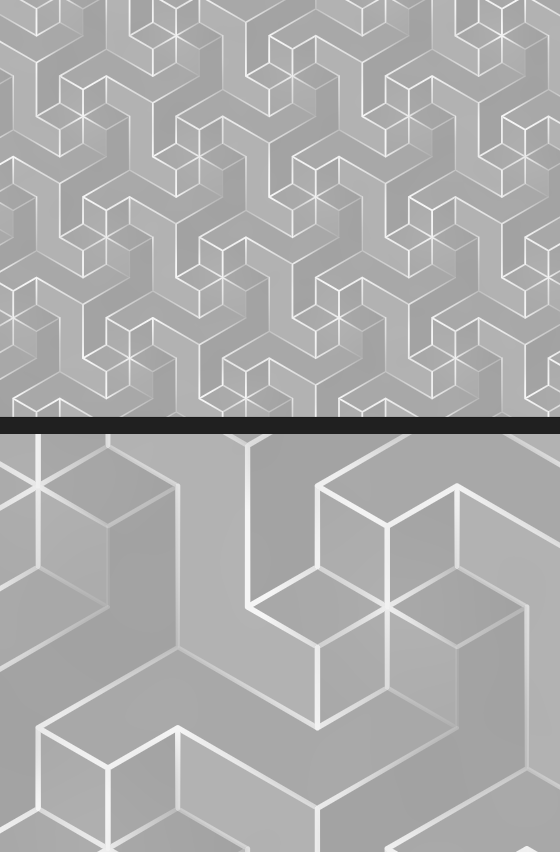
Top: the whole. Bottom: its middle third, enlarged.
Write a WebGL 2 fragment shader that draws this pattern.

```glsl
#version 300 es
precision highp float;
// Interlocking isometric relief: six-rhombus stars on a slanted triangular
// lattice, joined by Z-shaped arms in three greys, with bright tapering edges.
// Each star is built by turning one 60 degree sector; lengths are rhombus sides.

uniform vec2 u_resolution;
out vec4 fragColor;

const float SIDES_ACROSS = 20.84;             // rhombus sides per canvas width
const vec2 ANCHOR = vec2(11.75, -7.33);       // one star centre, from top left
const vec2 STEP_A = vec2(4.3301, -1.5);       // lattice steps between stars
const vec2 STEP_B = vec2(0.8660, -4.5);
const float SIN60 = 0.8660;
const float HALF_LINE = 0.031;
const vec3 EDGE_COLOR = vec3(0.96);
const vec3 RULE_COLOR = vec3(0.10);

// Greys of the arms and of the star rhombi, clockwise from lower right
const float ARM_TONE[3] = float[3](0.698, 0.638, 0.660);
const float STAR_TONE[6] = float[6](0.684, 0.670, 0.664, 0.678, 0.650, 0.648);

// Edge brightness at start and end, per sector
const vec2 SPOKE[6] = vec2[6](vec2(0.95, 0.3), vec2(0.9, 0.7), vec2(0.95, 0.6),
                              vec2(0.9, 0.6), vec2(1.0, 1.0), vec2(0.9, 0.3));
const vec2 RIM_A[6] = vec2[6](vec2(0.1, 0.1), vec2(0.5, 0.9), vec2(0.75, 1.0),
                              vec2(1.0, 0.9), vec2(1.0, 1.0), vec2(0.4, 0.6));
const vec2 RIM_B[6] = vec2[6](vec2(0.35, 0.1), vec2(1.0, 1.0), vec2(0.8, 1.0),
                              vec2(1.0, 1.0), vec2(0.7, 1.0), vec2(0.4, 0.3));
const vec2 LONG_EDGE[6] = vec2[6](vec2(1.0, 0.6), vec2(0.8, 0.3), vec2(0.25, 0.85),
                                  vec2(0.8, 0.3), vec2(1.0, 0.9), vec2(1.0, 0.35));

float cross2(vec2 a, vec2 b) { return a.x * b.y - a.y * b.x; }

vec2 gradientAt(vec2 cell) {
  float h = fract(sin(dot(cell, vec2(127.1, 311.7))) * 4375.85);
  return vec2(cos(6.2832 * h), sin(6.2832 * h));
}

float gradientNoise(vec2 p) {
  vec2 i = floor(p), f = p - i;
  vec2 w = f * f * (3.0 - 2.0 * f);
  float a = dot(gradientAt(i), f);
  float b = dot(gradientAt(i + vec2(1, 0)), f - vec2(1, 0));
  float c = dot(gradientAt(i + vec2(0, 1)), f - vec2(0, 1));
  float d = dot(gradientAt(i + vec2(1, 1)), f - vec2(1, 1));
  return mix(mix(a, b, w.x), mix(c, d, w.x), w.y);
}

// Unit direction of a sector, clockwise from 30 degrees below the x axis
vec2 sectorDir(int k) {
  float angle = -0.5236 - 1.0472 * float(k);
  return vec2(cos(angle), sin(angle));
}

// Distance to a parallelogram spanning lo..hi in skewed coordinates
float skewBox(vec2 uv, vec2 lo, vec2 hi) {
  vec2 d = abs(uv - 0.5 * (lo + hi)) - 0.5 * (hi - lo);
  return max(d.x, d.y) * SIN60;
}

float cover(float dist, float px) { return clamp(0.5 - dist / px, 0.0, 1.0); }

// Segment a-b whose brightness and width follow the two end values
float stroke(vec2 p, vec2 a, vec2 b, vec2 ends, float px) {
  vec2 ab = b - a;
  float t = clamp(dot(p - a, ab) / dot(ab, ab), 0.0, 1.0);
  float light = mix(ends.x, ends.y, t);
  float width = HALF_LINE * mix(0.7, 1.1, light);
  return light * cover(length(p - a - ab * t) - width, px);
}

// Adds one star and its three arms; sum holds (tone * cover, cover, edge light)
void addStar(vec2 p, float px, inout vec3 sum) {
  for (int k = 0; k < 6; k++) {
    vec2 e = sectorDir(k), f = sectorDir(k + 1);
    vec2 uv = vec2(cross2(p, f), cross2(e, p)) / cross2(e, f);

    // Rhombus, a little lighter towards the star centre
    float c = cover(skewBox(uv, vec2(0), vec2(1)), px);
    float tone = STAR_TONE[k] + 0.012 * (1.0 - uv.x - uv.y);
    sum.xy += c * vec2(tone, 1.0);

    // Z-shaped arm reaching the next star
    if (k < 3) {
      float d = min(skewBox(uv, vec2(1, -2), vec2(3, -1)),
                    min(skewBox(uv, vec2(2, -2), vec2(3, 1)),
                        skewBox(uv, vec2(2, 0), vec2(4, 1))));
      c = cover(d, px);
      sum.xy += c * vec2(ARM_TONE[k], 1.0);
    }

    // Edges: spoke, two rims and the long arm border
    vec2 tip = e + f, start = e - 2.0 * f;
    float rims = max(stroke(p, e, tip, RIM_A[k], px), stroke(p, f, tip, RIM_B[k], px));
    float lines = max(stroke(p, vec2(0), e, SPOKE[k], px),
                      stroke(p, start, start + 2.0 * e, LONG_EDGE[k], px));
    sum.z = max(sum.z, max(rims, lines));
  }
}

void main() {
  float px = SIDES_ACROSS / u_resolution.x;
  vec2 p = (gl_FragCoord.xy - vec2(0.0, u_resolution.y)) * px - ANCHOR;

  // Nearest lattice point, then its neighbours
  vec2 cell = round(vec2(cross2(p, STEP_B), cross2(STEP_A, p)) / cross2(STEP_A, STEP_B));
  vec3 sum = vec3(0);
  for (int j = -1; j <= 1; j++)
    for (int i = -1; i <= 1; i++) {
      vec2 id = cell + vec2(i, j);
      addStar(p - id.x * STEP_A - id.y * STEP_B, px, sum);
    }

  // Slight unevenness of faces and edges
  float wear = gradientNoise(p * 0.9);
  vec3 face = vec3(sum.x / max(sum.y, 0.001) + 0.006 * wear);
  vec3 color = mix(face, EDGE_COLOR, clamp(sum.z * (0.95 + 0.3 * wear), 0.0, 1.0));

  // Thin dark rule along the bottom
  float rule = cover(gl_FragCoord.y * px - 0.04, px);
  fragColor = vec4(mix(color, RULE_COLOR, rule), 1.0);
}
```
